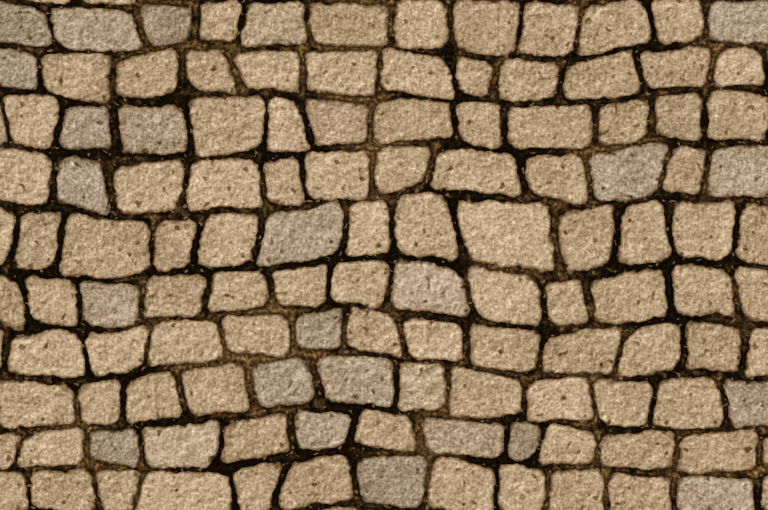
Give the GLSL for this texture, as a Shadertoy shader.

```glsl
// Weathered sandstone cobbles in wavering rows, with dark earth in the joints.

vec2 hash2(vec2 p) {
    vec3 q = fract(p.xyx * vec3(.1031, .1030, .0973));
    q += dot(q, q.yzx + 33.33);
    return fract((q.xx + q.yz) * q.zy);
}

float cornerDot(vec2 cell, vec2 corner, vec2 f) {
    return dot(hash2(cell + corner) * 2. - 1., f - corner);
}

float gradientNoise(vec2 p) {
    vec2 i = floor(p), f = p - i;
    vec2 u = f * f * f * (f * (f * 6. - 15.) + 10.);
    return mix(mix(cornerDot(i, vec2(0, 0), f), cornerDot(i, vec2(1, 0), f), u.x),
               mix(cornerDot(i, vec2(0, 1), f), cornerDot(i, vec2(1, 1), f), u.x), u.y);
}

float fbm(vec2 p) {
    float sum = 0., amp = 1.;
    for (int i = 0; i < 4; i++) {
        sum += amp * gradientNoise(p);
        p = mat2(1.6, 1.2, -1.2, 1.6) * p + 17.3;
        amp *= .6;
    }
    return sum;
}

float smoothMax(float a, float b, float k) {
    float h = max(k - abs(a - b), 0.) / k;
    return max(a, b) + h * h * k * .25;
}

// Signed distance to one crooked block; q is in cells, the result in canvas heights
float blockDistance(vec2 q, vec2 id, vec2 cells) {
    vec2 left = hash2(id) - .5, right = hash2(id + vec2(1, 0)) - .5;
    vec2 tilt = (hash2(id + 57.) - .5) * .3;
    float bottom = .3 * (hash2(vec2(id.y, 31.)).x - .5);
    float top = 1. + .3 * (hash2(vec2(id.y + 1., 31.)).x - .5);
    vec2 lo = (id + vec2(.5 * left.x, bottom)) / cells;
    vec2 hi = (id + vec2(1. + .5 * right.x, top)) / cells;
    vec2 p = q / cells, v = p - (lo + hi) * .5;
    float sides = max(lo.x - p.x + left.y * .5 * v.y, p.x - hi.x - right.y * .5 * v.y);
    float ends = max(lo.y - p.y + tilt.x * v.x, p.y - hi.y - tilt.y * v.x);
    return smoothMax(sides, ends, .022) + .0025 + .006 * hash2(id + 91.).x;
}

// Distance to the nearest block, then its id
vec3 paving(vec2 p) {
    vec2 cells = vec2(7.75, 9.8);
    float nearest = 9., second = 9.;
    vec2 owner = vec2(0);
    for (int j = -1; j <= 1; j++) {
        float row = floor(p.y * cells.y) + float(j);
        vec2 q = p * cells + vec2(hash2(vec2(row, 7.)).x * 5., 0.);
        for (int i = -1; i <= 1; i++) {
            vec2 id = vec2(floor(q.x) + float(i), row);
            float d = blockDistance(q, id, cells);
            if (d < nearest) {
                second = nearest;
                nearest = d;
                owner = id;
            } else second = min(second, d);
        }
    }
    // Keep a joint open where tilted blocks would touch
    return vec3(max(nearest, (nearest - second) * .5 + .003), owner);
}

vec3 stoneColor(vec2 p, vec2 id, float inside) {
    vec2 rnd = hash2(id + 133.);
    vec2 s = p + rnd * 9.;
    float relief = fbm(s * 42.) - fbm(s * 42. + vec2(-.12, .16));
    float tone = .715 + .07 * (rnd.x - .5) + .08 * fbm(s * 15.);
    tone += .22 * relief + .17 * gradientNoise(s * 110.) + .17 * gradientNoise(s * 190.);
    // Pits, pale specks and scratches
    tone -= .25 * smoothstep(.28, .5, gradientNoise(s * 60.));
    tone += .1 * smoothstep(.25, .5, gradientNoise(s * 85. + 40.));
    float scratch = smoothstep(.035, 0., abs(gradientNoise(s * vec2(15, 20) + 70.)));
    tone += .08 * scratch * smoothstep(.05, .3, gradientNoise(s * 22. + 9.));
    vec3 col = vec3(tone) - vec3(0, .1, .23);
    col += vec3(-.07, -.045, -.01) * smoothstep(.78, .95, rnd.y);
    // Edges darken and warm up as they drop into the joint
    float bevel = smoothstep(-.001, .007, inside);
    return col * mix(vec3(.6, .53, .42), vec3(1), bevel);
}

vec3 jointColor(vec2 p, float d) {
    float sandy = smoothstep(-.22, .42, gradientNoise(p * 5. + 3.) + .5 * fbm(p * 45.));
    vec3 col = mix(vec3(.075, .05, .02), vec3(.37, .27, .145), sandy);
    col *= .65 + .7 * smoothstep(0., .012, d);
    col *= 1. + 1.1 * gradientNoise(p * 140.);
    // Grit, straw and scraps of leaf
    col = mix(col, vec3(.52, .42, .28), .8 * smoothstep(.25, .45, gradientNoise(p * 95.)));
    vec2 along = mat2(.9, .43, -.43, .9) * p;
    float straw = smoothstep(.33, .5, gradientNoise(along * vec2(45, 170)));
    col = mix(col, vec3(.46, .36, .13), .7 * straw);
    float leaf = smoothstep(.48, .56, gradientNoise(along.yx * vec2(38, 60) + 8.));
    return mix(col, vec3(.5, .25, .08), .7 * leaf);
}

void mainImage(out vec4 fragColor, in vec2 fragCoord) {
    vec2 p = fragCoord / iResolution.y;
    float pixel = 1. / iResolution.y;

    // Rows wander, block sides bulge
    vec2 bent = p + vec2(.04, .085) * vec2(gradientNoise(p * 2.3 + 5.), gradientNoise(p * 2. + 11.));
    bent += .012 * vec2(gradientNoise(p * 12.), gradientNoise(p * 12. + 29.));
    vec3 block = paving(bent + 4.);
    float d = block.x + .006 * gradientNoise(p * 36.) + .004 * gradientNoise(p * 90.);

    float cover = smoothstep(pixel, -pixel, d);
    vec3 col = mix(jointColor(p, d), stoneColor(p, block.yz, -d), cover);
    fragColor = vec4(clamp(col, 0., 1.), 1.);
}
```
